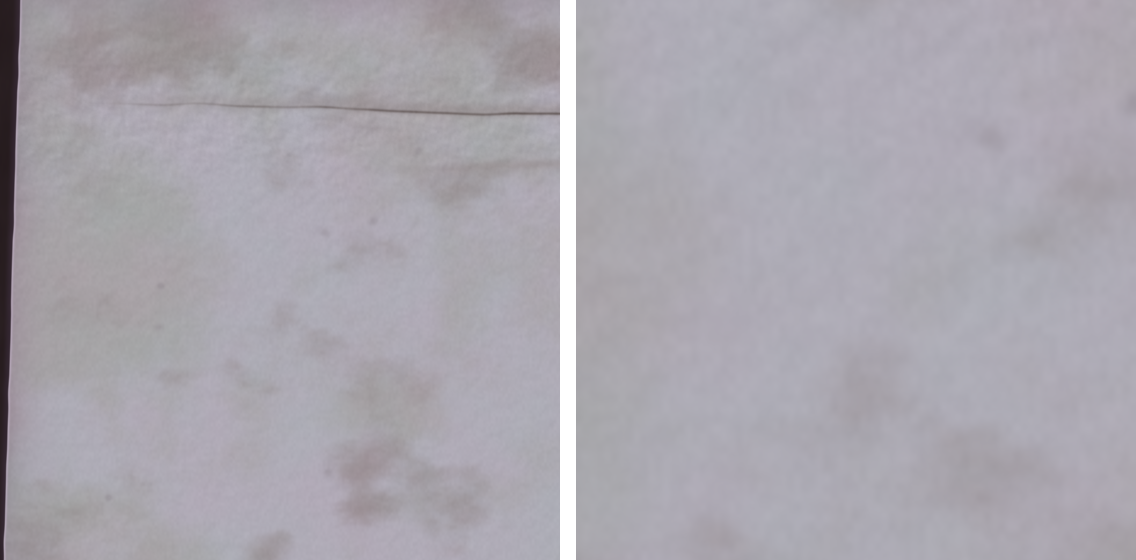
Left, the full canvas; right, a detail of the centre.
A Shadertoy shader for this texture:

```glsl
// Aged pale parchment on a dark table: lilac and warm grey blotches from
// layered value noise, a slanted left edge with a thin bright rim,
// a crease that deepens to the right, and fine lit wrinkles around it.

const vec3 LILAC      = vec3(0.685, 0.672, 0.715);
const vec3 WARM_GREY  = vec3(0.652, 0.640, 0.650);
const vec3 MAUVE      = vec3(0.595, 0.560, 0.595);
const vec3 TAN        = vec3(0.575, 0.535, 0.540);
const vec3 CREASE     = vec3(0.340, 0.295, 0.285);
const vec3 RIM        = vec3(0.730, 0.670, 0.745);
const vec3 TABLE_WARM = vec3(0.155, 0.115, 0.125);
const vec3 TABLE_COOL = vec3(0.200, 0.150, 0.190);

const float EDGE_BOTTOM  = 0.006;
const float EDGE_TOP     = 0.036;
const float CREASE_LEFT  = 0.824;
const float CREASE_SLOPE = -0.030;
const float CREASE_WIDTH = 0.0026;
const float GRAIN        = 0.016;
const float RELIEF       = 0.085;
const int   SPECKS       = 7;

float hash(vec2 p) {
    vec3 q = fract(p.xyx * 0.1031);
    q += dot(q, q.yzx + 33.33);
    return fract((q.x + q.y) * q.z);
}

float noise(vec2 p) {
    vec2 cell = floor(p), f = fract(p);
    f = f * f * (3.0 - 2.0 * f);
    float low  = mix(hash(cell), hash(cell + vec2(1, 0)), f.x);
    float high = mix(hash(cell + vec2(0, 1)), hash(cell + vec2(1, 1)), f.x);
    return mix(low, high, f.y);
}

float fbm(vec2 p) {
    float sum = 0.0, amplitude = 0.5;
    for (int i = 0; i < 5; i++) {
        sum += amplitude * noise(p);
        p = mat2(1.6, 1.2, -1.2, 1.6) * p + 17.3;
        amplitude *= 0.5;
    }
    return sum;
}

// Soft band around zero
float band(float d, float width) {
    return exp(-d * d / (width * width));
}

vec3 parchment(vec2 uv, float inset) {
    float broad = fbm(uv * 4.0 + 3.0);
    float blotch = fbm(uv * 11.0 + 40.0);
    float top = smoothstep(0.66, 0.98, uv.y);

    // Lilac gathers at the centre and right, warm grey at the left and top
    float cool = 0.55 * broad + 0.45 * blotch + 0.16 * smoothstep(0.05, 0.75, uv.x) - 0.09 * top;
    vec3 color = mix(WARM_GREY, LILAC, smoothstep(0.40, 0.70, cool));

    // Tan stains, mostly near the top, and a mauve shade along the left edge
    float stain = fbm(uv * vec2(6.0, 9.0) + 71.0);
    color = mix(color, TAN, 0.75 * smoothstep(0.46, 0.78, stain + 0.14 * top - 0.04));
    float margin = exp(-inset / 0.032) * (0.55 + 0.7 * broad);
    color = mix(color, MAUVE, clamp(margin, 0.0, 0.85));
    color = mix(color, MAUVE, 0.6 * smoothstep(0.94, 1.02, uv.y + 0.06 * (broad - 0.5)));

    // Faint pink and olive drift
    float tint = fbm(uv * 8.0 + 120.0) - 0.48;
    return color + tint * vec3(0.035, -0.025, 0.005);
}

vec3 addCreases(vec3 color, vec2 uv) {
    float wobble = 0.006 * (noise(vec2(uv.x * 14.0, 5.0)) - 0.5);
    float d = uv.y - (CREASE_LEFT + CREASE_SLOPE * uv.x + wobble);
    float depth = smoothstep(0.14, 1.05, uv.x);
    float broken = 0.65 + 0.5 * noise(vec2(uv.x * 24.0, 9.0));
    float start = smoothstep(0.12, 0.30, uv.x);

    // Shaded upper slope, lit lower slope, dark core
    float shade = band(d - 0.006, 0.013) * (0.20 + 0.40 * depth) * start;
    color = mix(color, TAN, shade);
    color += 0.020 * band(d + 0.010, 0.008) * depth;
    float core = band(d, CREASE_WIDTH) * broken * start * (0.16 + 0.62 * depth);
    color = mix(color, CREASE, clamp(core, 0.0, 0.9));

    // A second, blurred fold below it on the right
    float fold = uv.y - 0.700 - 0.020 * (noise(uv * vec2(9.0, 3.0)) - 0.5);
    return mix(color, TAN, 0.45 * band(fold, 0.010) * smoothstep(0.68, 0.90, uv.x));
}

float relief(vec2 uv) {
    vec2 p = uv * 55.0;
    float slope = fbm(p) - fbm(p + vec2(-0.25, 0.35));
    float nearCrease = band(uv.y - 0.80, 0.14);
    return slope * (0.35 + 0.65 * nearCrease);
}

float specks(vec2 uv) {
    float sum = 0.0;
    for (int i = 0; i < SPECKS; i++) {
        float id = float(i);
        vec2 center = vec2(hash(vec2(id, 2.7)), hash(vec2(id, 8.1)));
        float radius = mix(0.004, 0.010, hash(vec2(id, 5.3)));
        sum += band(length(uv - center) + 0.006 * (noise(uv * 90.0) - 0.5), radius);
    }
    return min(sum, 1.0);
}

void mainImage(out vec4 fragColor, in vec2 fragCoord) {
    vec2 uv = fragCoord / iResolution.xy;
    float pixel = 1.0 / iResolution.x;
    float wander = 0.0016 * (noise(vec2(uv.y * 30.0, 1.0)) - 0.5);
    float inset = uv.x - mix(EDGE_BOTTOM, EDGE_TOP, uv.y) - wander;

    vec3 color = addCreases(parchment(uv, max(inset, 0.0)), uv);
    color += RELIEF * relief(uv);
    color = mix(color, MAUVE * 0.9, 0.35 * specks(uv));
    color += GRAIN * (noise(uv * vec2(230.0, 170.0)) - 0.5);
    color = mix(color, RIM, 0.7 * band(inset - 0.0015, 0.0022));

    // Dark table beyond the edge
    vec3 table = mix(TABLE_WARM, TABLE_COOL, smoothstep(-0.014, -0.001, inset));
    table += 0.03 * (fbm(uv * vec2(40.0, 14.0)) - 0.5);
    float blur = max(pixel, 0.0016);
    color = mix(table, color, smoothstep(-blur, blur, inset));
    fragColor = vec4(color, 1.0);
}
```
